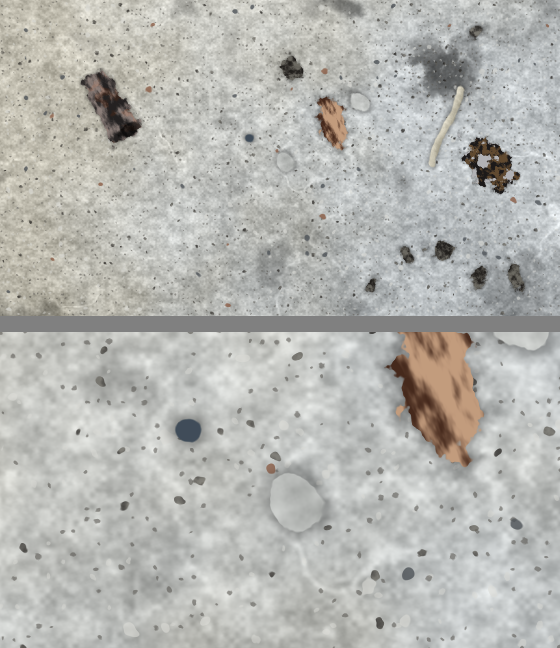
Top, the full canvas; bottom, a detail of the centre.
Reproduce this texture procedurally as a WebGL 1 fragment shader.

```glsl
precision highp float;
uniform vec2 u_resolution;

float hash(vec2 p) {
  return fract(sin(dot(p, vec2(127.1, 311.7))) * 43758.5453);
}

float noise(vec2 p) {
  vec2 i = floor(p), f = fract(p);
  f = f * f * (3.0 - 2.0 * f);
  return mix(mix(hash(i), hash(i + vec2(1, 0)), f.x),
             mix(hash(i + vec2(0, 1)), hash(i + vec2(1, 1)), f.x), f.y);
}

float fbm(vec2 p) {
  float sum = 0.0, amp = 0.533;
  for (int i = 0; i < 4; i++) {
    sum += amp * noise(p);
    p = mat2(1.6, 1.2, -1.2, 1.6) * p + 7.3;
    amp *= 0.5;
  }
  return sum;
}

// Coordinates along and across an axis at angle a
vec2 local(vec2 p, float a) {
  float c = cos(a), s = sin(a);
  return vec2(c * p.x + s * p.y, c * p.y - s * p.x);
}

float cover(float d) {
  float edge = 1.0 / u_resolution.y;
  return 1.0 - smoothstep(-edge, edge, d);
}

// Ragged ellipse, as an approximate distance
float blob(vec2 p, vec2 centre, vec2 size, float a, float rough) {
  vec2 q = local(p - centre, a) / size;
  return (length(q) - 1.0 + rough * (fbm(p * 38.0) - 0.5) * 2.0) * min(size.x, size.y);
}

// One irregular grain in a share of the grid cells
float grains(vec2 p, float scale, float share, float radius) {
  vec2 cell = floor(p * scale);
  vec2 centre = 0.3 + 0.4 * vec2(hash(cell + 3.1), hash(cell + 7.7));
  vec2 q = local(fract(p * scale) - centre, 6.28 * hash(cell + 1.9));
  q.y *= 1.0 + 0.7 * hash(cell + 4.3);
  float size = radius * (0.35 + 0.65 * hash(cell + 5.3));
  float wobble = 0.12 * (noise(p * scale * 6.0) - 0.5);
  return cover((length(q) + wobble - size) / scale) * step(hash(cell), share);
}

// Lays an object down with a soft contact shadow
vec3 lay(vec3 ground, float d, vec3 tint) {
  ground *= 1.0 - 0.28 * (1.0 - smoothstep(-0.004, 0.016, d));
  return mix(ground, tint, cover(d));
}

vec3 concrete(vec2 p) {
  float broad = fbm(p * 3.0), mottle = fbm(p * 13.0 + 5.0);
  float fine = fbm(p * vec2(48.0, 60.0)), grit = noise(p * 170.0);
  float coolness = smoothstep(0.1, 0.95, 0.45 * p.x - 0.3 * p.y + 0.7 * broad);
  vec3 col = mix(vec3(0.765, 0.75, 0.695), vec3(0.725, 0.745, 0.755), coolness);
  col += 0.2 * (broad - 0.5) + 0.16 * (mottle - 0.5);
  col += 0.26 * (fine - 0.5) + 0.11 * (grit - 0.5) + 0.035 * (p.y - 0.4);
  // Stains and pale scrapes
  col *= 1.0 - 0.2 * smoothstep(0.58, 0.78, fbm(p * 7.0 + 21.0));
  float scrape = 1.0 - smoothstep(0.0, 0.03, abs(fbm(p * 5.0 + 2.0) - 0.5));
  return col + 0.09 * scrape * smoothstep(0.5, 0.75, noise(p * 4.0 + 9.0));
}

void main() {
  vec2 p = gl_FragCoord.xy / u_resolution.y;
  float tex = fbm(p * 42.0 + 11.0), fleck = fbm(p * 75.0);
  vec3 soot = mix(vec3(0.13, 0.12, 0.11), vec3(0.42, 0.41, 0.38), smoothstep(0.25, 0.75, fleck));
  vec3 stone = vec3(0.73, 0.74, 0.73) + 0.25 * (tex - 0.5);
  vec3 col = concrete(p);

  // Dirt patch
  float dirt = 1.0 - smoothstep(0.02, 0.2, length((p - vec2(1.4, 0.78)) * vec2(0.9, 1.2)));
  col *= 1.0 - 0.55 * dirt * smoothstep(0.3, 0.65, fbm(p * 22.0));
  col *= 1.0 - 0.4 * (1.0 - smoothstep(-0.01, 0.02, blob(p, vec2(1.09, 0.98), vec2(0.05, 0.02), -0.3, 0.6)));

  // Scattered grit and chips
  col = mix(col, vec3(0.86, 0.86, 0.84), 0.6 * grains(p, 24.0, 0.13, 0.24));
  col = mix(col, vec3(0.85, 0.85, 0.83), 0.5 * grains(p + 3.0, 60.0, 0.15, 0.3));
  col = mix(col, vec3(0.36, 0.35, 0.33), 0.6 * grains(p + 5.0, 80.0, 0.13 + 0.4 * dirt, 0.28));
  col = mix(col, soot, 0.75 * grains(p + 8.0, 38.0, 0.09 + 0.4 * dirt, 0.25));
  col = mix(col, vec3(0.3, 0.32, 0.34), 0.8 * grains(p + 13.0, 18.0, 0.08, 0.2));
  col = mix(col, vec3(0.55, 0.37, 0.28), 0.8 * grains(p + 17.0, 20.0, 0.03, 0.22));

  // Crumbs of soot
  for (int i = 0; i < 5; i++) {
    float n = float(i);
    vec2 centre = vec2(1.175 + 0.113 * n, 0.16 + 0.06 * sin(n * 1.7 - 1.2));
    vec2 size = vec2(0.036, 0.02) * (0.6 + 0.5 * hash(vec2(n, 2.0)));
    col = lay(col, blob(p, centre, size, 1.1 + n, 1.1), soot);
  }
  col = lay(col, blob(p, vec2(0.921, 0.782), vec2(0.036, 0.027), -0.6, 1.0), soot);
  col = lay(col, blob(p, vec2(1.505, 0.9), vec2(0.026, 0.02), 0.6, 0.6), soot + 0.06);

  // Pebbles
  col = lay(col, blob(p, vec2(0.903, 0.488), vec2(0.032, 0.027), -0.6, 0.25), stone);
  col = lay(col, blob(p, vec2(1.139, 0.678), vec2(0.034, 0.026), -0.6, 0.25), stone + 0.04);
  col = lay(col, blob(p, vec2(0.789, 0.563), vec2(0.014, 0.012), 0.0, 0.3), vec3(0.25, 0.3, 0.35));

  // Charred block with a hollow end
  vec2 q = local(p - vec2(0.35, 0.665), -1.05);
  vec2 box = abs(q) - vec2(0.108, 0.044 + 0.08 * q.x);
  float block = length(max(box, 0.0)) + min(max(box.x, box.y), 0.0) + 0.035 * (tex - 0.5) - 0.004;
  float ash = fbm(q * vec2(30.0, 55.0) + 4.0);
  vec3 char = mix(vec3(0.14, 0.13, 0.13), vec3(0.54, 0.49, 0.47), smoothstep(0.3, 0.75, ash));
  char += vec3(0.07, 0.01, -0.02) * smoothstep(0.5, 0.7, tex);
  char *= 1.0 - 0.65 * cover(blob(p, vec2(0.412, 0.59), vec2(0.036, 0.022), 0.6, 0.4));
  col = lay(col, block, char);

  // Wood chip
  q = local(p - vec2(1.053, 0.611), -1.2);
  float fibre = fbm(q * vec2(22.0, 60.0) + 6.0);
  vec3 wood = mix(vec3(0.27, 0.16, 0.11), vec3(0.76, 0.61, 0.49), smoothstep(0.3, 0.66, fibre));
  col = lay(col, blob(p, vec2(1.053, 0.611), vec2(0.075, 0.042), -1.2, 0.5), wood);

  // Bent pale splinter
  q = local(p - vec2(1.412, 0.6), 1.25);
  float bend = q.y + 0.01 * sin(q.x * 20.0);
  float splinter = length(vec2(max(abs(q.x) - 0.125, 0.0), bend)) - 0.011 + 0.008 * (tex - 0.5);
  col = lay(col, splinter, vec3(0.77, 0.75, 0.68) + 9.0 * bend + 0.2 * (fleck - 0.5));

  // Burnt shell with pale and ochre patches
  vec3 shell = mix(vec3(0.11, 0.1, 0.1), vec3(0.38, 0.29, 0.19), smoothstep(0.4, 0.65, fleck));
  shell = mix(shell, vec3(0.7, 0.7, 0.71), smoothstep(0.56, 0.68, tex));
  col = lay(col, blob(p, vec2(1.545, 0.485), vec2(0.095, 0.058), -0.85, 0.7), shell);

  gl_FragColor = vec4(clamp(col, 0.0, 1.0), 1.0);
}
```
